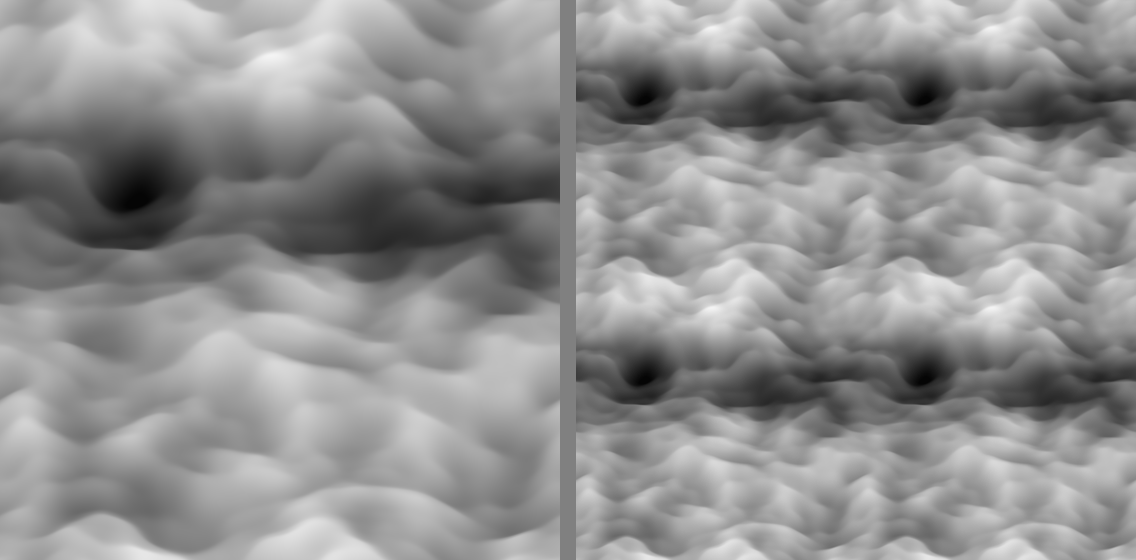
Left: one tile. Right: repeated 2 by 2.
Write a Shadertoy shader that draws this texture map.

```glsl
// Tiling grey cloud bank: broad light and dark bands carry wrapped gradient noise.
// The noise is lifted upward by its own tone through repeated domain warping, so
// puffs and stacked crescents get crisp arched tops and soft fading undersides.

const float TAU = 6.2831853;

// Random unit gradient of a lattice cell, repeating every `period` cells
vec2 cellGradient(vec2 cell, vec2 period) {
    cell = floor(mod(cell + 0.5, period));
    float seed = dot(cell, vec2(12.9898, 78.233)) + period.x * 3.17;
    float angle = TAU * fract(sin(seed) * 43758.5453);
    return vec2(cos(angle), sin(angle));
}

// Gradient noise around zero that wraps on the unit square
float tileNoise(vec2 uv, vec2 period) {
    vec2 p = uv * period;
    vec2 cell = floor(p), f = p - cell;
    vec2 w = f * f * f * (f * (f * 6.0 - 15.0) + 10.0);
    vec2 e = vec2(1.0, 0.0);
    float a = dot(cellGradient(cell, period), f);
    float b = dot(cellGradient(cell + e.xy, period), f - e.xy);
    float c = dot(cellGradient(cell + e.yx, period), f - e.yx);
    float d = dot(cellGradient(cell + e.xx, period), f - e.xx);
    return mix(mix(a, b, w.x), mix(c, d, w.x), w.y);
}

// Broad lighting: one dark belt above the middle, brighter centre column
float bands(vec2 uv) {
    float y = TAU * (uv.y - 0.12);
    float x = TAU * uv.x;
    return 0.57 + 0.18 * cos(y) - 0.10 * cos(2.0 * y)
                - 0.05 * cos(x) + 0.05 * cos(2.0 * x);
}

// Cloud relief, from large billows through flat crescents to small wisps
float relief(vec2 uv) {
    return 0.32 * tileNoise(uv, vec2(3.0, 3.0))
         + 0.30 * tileNoise(uv, vec2(6.0, 9.0))
         + 0.19 * tileNoise(uv, vec2(10.0, 20.0))
         + 0.04 * tileNoise(uv, vec2(19.0, 36.0));
}

void mainImage(out vec4 fragColor, in vec2 fragCoord) {
    vec2 uv = fragCoord / iResolution.xy;

    // Gentle sway tilts the layers to either side
    float light = bands(uv);
    float sway = 0.08 * tileNoise(uv, vec2(4.0, 4.0));

    // Bright parts rise and dark parts sink; damping keeps the rims smooth
    float tone = light;
    for (int i = 0; i < 5; i++) {
        vec2 lifted = uv - vec2(0.0, 0.15 * (tone - 0.5) + sway);
        tone = mix(tone, light + relief(lifted), 0.65);
    }

    fragColor = vec4(vec3(clamp(tone, 0.02, 0.98)), 1.0);
}
```
